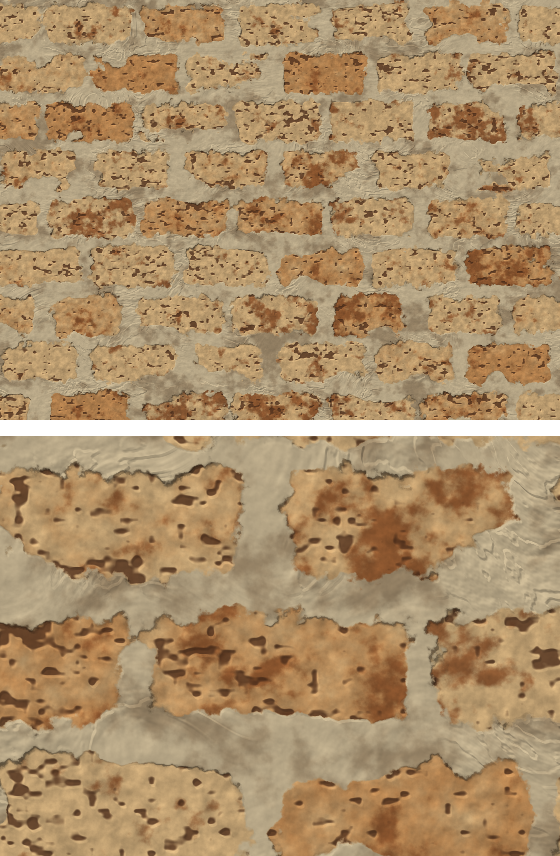
Top, the full canvas; bottom, a detail of the centre.
This texture is drawn by a Shadertoy shader. Its source:

```glsl
// Weathered, pitted ochre bricks set in roughly smeared grey-beige mortar.

#define BRICKS_ACROSS 5.95
#define ROWS_DOWN 8.66
#define BRICK_HALF vec2(0.101, 0.0475)
#define RAGGED 0.03
#define SMEAR 0.028
#define EDGE_SOFTNESS 0.0022
#define PIT_LEVEL 0.83
#define RELIEF 30.0
#define LIGHT_DIR vec2(-0.5, 0.86)

const vec3 MORTAR = vec3(0.715, 0.65, 0.525);
const vec3 MORTAR_DARK = vec3(0.57, 0.495, 0.385);
const vec3 OCHRE = vec3(0.75, 0.625, 0.445);
const vec3 ORANGE = vec3(0.69, 0.495, 0.30);
const vec3 RUST = vec3(0.50, 0.295, 0.155);
const vec3 PIT = vec3(0.31, 0.185, 0.11);

float hash(vec2 p) {
    vec3 q = fract(p.xyx * 0.1031);
    q += dot(q, q.yzx + 33.33);
    return fract((q.x + q.y) * q.z);
}

float noise(vec2 p) {
    vec2 i = floor(p), f = fract(p);
    f = f * f * (3.0 - 2.0 * f);
    return mix(mix(hash(i), hash(i + vec2(1, 0)), f.x),
               mix(hash(i + vec2(0, 1)), hash(i + vec2(1, 1)), f.x), f.y);
}

float fbm(vec2 p) {
    float sum = 0.0, amp = 0.52;
    for (int i = 0; i < 5; i++) {
        sum += amp * noise(p);
        p = mat2(1.6, 1.2, -1.2, 1.6) * p + 17.3;
        amp *= 0.5;
    }
    return sum;
}

float roundedBox(vec2 p, vec2 halfSize, float radius) {
    vec2 q = abs(p) - halfSize + radius;
    return length(max(q, 0.0)) + min(max(q.x, q.y), 0.0) - radius;
}

struct Wall {
    vec2 id;       // brick column and row
    float edge;    // signed distance to the ragged brick outline
    float mortar;  // 1 on mortar, 0 on brick
    float pits;    // 1 inside a hole
    float height;
};

// Overlapping trowel strokes that end in small torn ledges
float mortarRelief(vec2 p) {
    vec2 bend = vec2(noise(p * 9.0), noise(p * 9.0 + 31.0)) * 0.13;
    float strokes = fbm((p + bend) * vec2(17.0, 31.0));
    float layer = fract(strokes * 5.0 + noise(p * 7.0));
    float ledge = layer * (1.0 - smoothstep(0.84, 1.0, layer));
    float torn = smoothstep(0.35, 0.75, noise(p * 16.0 + 5.0));
    return 0.018 * strokes + 0.009 * ledge * torn + 0.006 * fbm(p * 75.0);
}

Wall wallAt(vec2 p, float pixel) {
    Wall w;
    // Running bond, rows counted from the top
    vec2 pitch = vec2(4.0 / 3.0 / BRICKS_ACROSS, 1.0 / ROWS_DOWN);
    float v = (1.0 - p.y) / pitch.y;
    float row = floor(v);
    float shift = -0.06 + 0.45 * mod(row, 2.0) + 0.16 * (hash(vec2(row, 7.0)) - 0.5);
    float u = p.x / pitch.x - shift + 0.5;
    w.id = vec2(floor(u), row) + 20.0;

    // Brick outline: uneven size, ragged rim, mortar dragged over it
    vec2 local = (vec2(fract(u), 1.0 - fract(v)) - 0.5) * pitch;
    float shrink = pow(hash(w.id + 3.1), 4.0);
    vec2 halfSize = BRICK_HALF * vec2(1.0 - 0.22 * shrink, 1.0 - 0.1 * hash(w.id + 8.7));
    w.edge = roundedBox(local, halfSize, 0.018);
    w.edge += RAGGED * (fbm(p * 27.0) - 0.5) + 0.8 * RAGGED * (fbm(p * 85.0) - 0.5);
    w.edge += SMEAR * smoothstep(0.62, 0.95, noise(p * vec2(11.0, 19.0) + 4.0));
    float soft = max(EDGE_SOFTNESS, pixel);
    w.mortar = smoothstep(-soft, soft, w.edge);

    // Small holes gather in bands, more in some bricks than in others
    float band = noise(p * vec2(14.0, 38.0) + w.id * 5.3);
    float density = 0.1 * hash(w.id + 1.9) + 0.22 * band * band;
    float holes = 0.62 * noise(p * vec2(85.0, 125.0)) + 0.38 * noise(p * vec2(170.0, 230.0));
    w.pits = smoothstep(-0.06, 0.08, holes + density - PIT_LEVEL) * (1.0 - w.mortar);

    float brickHeight = 0.012 + 0.009 * fbm(p * 95.0) - 0.005 * w.pits;
    w.height = mix(brickHeight, 0.005 + mortarRelief(p), w.mortar);
    return w;
}

vec3 brickColor(Wall w, vec2 p) {
    float tone = hash(w.id + 5.5);
    float stain = 0.6 * fbm(p * vec2(20.0, 29.0) + w.id * 3.3) + 0.4 * fbm(p * 80.0 + 6.0);
    vec3 col = mix(OCHRE, ORANGE, smoothstep(0.3, 1.0, tone + 1.2 * (stain - 0.5)));
    float rusty = 0.15 * smoothstep(0.72, 0.92, hash(w.id + 12.4));
    col = mix(col, RUST, 0.85 * smoothstep(0.56, 0.73, stain + rusty));
    col *= 0.80 + 0.36 * fbm(p * 110.0);
    return mix(col, PIT, 0.78 * w.pits);
}

vec3 mortarColor(vec2 p) {
    float mottling = 0.6 * fbm(p * vec2(12.0, 20.0) + 9.0) + 0.4 * fbm(p * 60.0);
    vec3 col = mix(MORTAR_DARK, MORTAR, smoothstep(0.32, 0.54, mottling));
    return col * (0.93 + 0.14 * fbm(p * 120.0));
}

void mainImage(out vec4 fragColor, in vec2 fragCoord) {
    vec2 p = fragCoord / iResolution.xy * vec2(4.0 / 3.0, 1.0);
    float pixel = 1.0 / iResolution.y;
    Wall here = wallAt(p, pixel);
    Wall lit = wallAt(p + LIGHT_DIR * 0.0026, pixel);
    vec3 col = mix(brickColor(here, p), mortarColor(p), here.mortar);

    // Slanting light, then broken shadow lines along the joints
    float slope = (here.height - lit.height) * RELIEF;
    col *= 1.0 + clamp(slope, -0.34, 0.12);
    float rim = 1.0 - smoothstep(0.0, 0.0035 + pixel, abs(here.edge));
    float broken = smoothstep(0.4, 0.7, noise(p * 33.0 + 2.0));
    float shade = smoothstep(-0.2, 0.5, lit.mortar - here.mortar);
    col *= 1.0 - rim * broken * (0.1 + 0.3 * shade);
    fragColor = vec4(clamp(col, 0.0, 1.0), 1.0);
}
```
